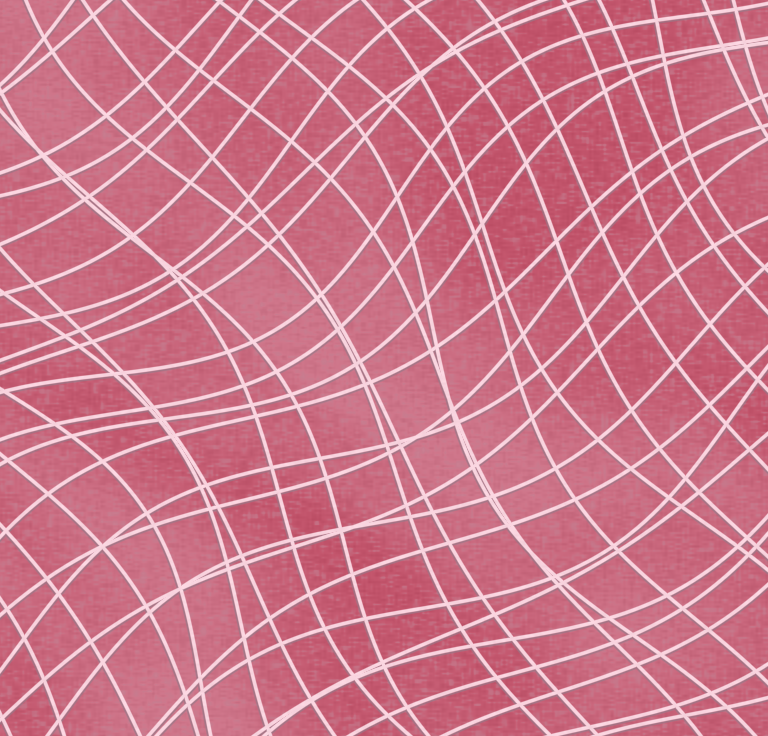
Write a Shadertoy shader that draws this pattern.

```glsl
// Rose satin cloth crossed by two families of pale, wavy stitched lines.
// Each family is a jittered set of layered-sine curves in a rotated frame;
// the cloth is soft layered-sine sheen plus a fine stretched-noise weave.

const vec3 DEEP_ROSE  = vec3(0.765, 0.335, 0.425);
const vec3 LIGHT_ROSE = vec3(0.810, 0.460, 0.540);
const vec3 DUSTY_ROSE = vec3(0.715, 0.455, 0.525);
const vec3 THREAD     = vec3(0.985, 0.850, 0.890);
const vec3 SHADOW     = vec3(0.600, 0.470, 0.530);

float hash(vec2 p) {
    vec3 q = fract(p.xyx * vec3(0.1031, 0.1030, 0.0973));
    q += dot(q, q.yzx + 33.33);
    return fract((q.x + q.y) * q.z);
}

float valueNoise(vec2 p) {
    vec2 cell = floor(p), f = fract(p);
    f = f * f * (3.0 - 2.0 * f);
    float low  = mix(hash(cell), hash(cell + vec2(1, 0)), f.x);
    float high = mix(hash(cell + vec2(0, 1)), hash(cell + vec2(1, 1)), f.x);
    return mix(low, high, f.y);
}

// Height of curve number id at position u along the family direction
float curveHeight(float id, float u, float spacing, float seed) {
    float jitter = hash(vec2(id + 50.0, seed)) - 0.5;
    float phase  = 6.283 * hash(vec2(id + 50.0, seed + 7.0));
    float freq   = mix(4.0, 7.0, hash(vec2(id + 50.0, seed + 13.0)));
    float swell  = 0.046 * sin(6.6 * u + 0.16 * id + seed);
    float wobble = 0.024 * sin(freq * u + phase);
    return (id + 0.5 + 0.8 * jitter) * spacing + swell + wobble;
}

// Soft band of the given half width around distance zero
float band(float dist, float halfWidth, float soft) {
    return 1.0 - smoothstep(halfWidth - soft, halfWidth + soft, abs(dist));
}

// Coverage of one family: x is the pale thread, y is the shadow beneath it
vec2 threadFamily(vec2 p, float angle, float spacing, float seed, float soft) {
    vec2 dir = vec2(cos(angle), sin(angle));
    float u = dot(p, dir), v = dot(p, vec2(-dir.y, dir.x));
    float nearest = floor(v / spacing);
    vec2 cover = vec2(0);
    for (int k = -3; k <= 3; k++) {
        float id = nearest + float(k);
        float h = curveHeight(id, u, spacing, seed);
        float slope = (curveHeight(id, u + 0.005, spacing, seed) - h) / 0.005;
        float dist = (v - h) * inversesqrt(1.0 + slope * slope);
        cover.x = max(cover.x, band(dist, 0.0025, soft));
        cover.y = max(cover.y, band(dist + 0.0036, 0.0014, soft));
    }
    return cover;
}

// Broad satin highlights from bent, layered sines
float satinSheen(vec2 p) {
    vec2 q = p + 0.09 * sin(vec2(7.0, 5.0) * p.yx + vec2(1.0, 2.4));
    float s = 0.30 * sin(7.0 * q.x + 8.0 * q.y + 1.2);
    s += 0.20 * sin(13.0 * q.x + 4.0 * q.y + 0.6);
    s += 0.12 * sin(19.0 * q.x + 25.0 * q.y + 2.0 * sin(9.0 * q.x));
    s += 0.40 * (valueNoise(q * vec2(9.0, 7.0) + 20.0) - 0.5);
    return 0.56 + s - 0.45 * smoothstep(0.1, 0.8, p.x + 0.5 * p.y);
}

// Fine cloth grain: horizontal slubs and thinner vertical threads
float weave(vec2 p) {
    float weft = valueNoise(p * vec2(110.0, 330.0) + 300.0);
    float warp = valueNoise(p * vec2(300.0, 70.0) + 500.0);
    return 0.65 * weft + 0.35 * warp;
}

void mainImage(out vec4 fragColor, in vec2 fragCoord) {
    vec2 p = (fragCoord - 0.5 * iResolution.xy) / iResolution.y;
    float soft = max(0.0011, 0.75 / iResolution.y);

    // Cloth
    float grain = weave(p);
    float sheen = clamp(satinSheen(p), 0.0, 1.0);
    vec3 color = mix(DEEP_ROSE, LIGHT_ROSE, sheen);
    color = mix(color, DUSTY_ROSE, 0.55 * smoothstep(0.52, 0.85, grain));
    color += 0.085 * (grain - 0.5);

    // Steep falling curves and gentler rising curves
    vec2 falling = threadFamily(p, -0.98, 0.066, 3.0, soft);
    vec2 rising  = threadFamily(p, 0.55, 0.053, 11.0, soft);
    vec2 cover = max(falling, rising);
    color = mix(color, SHADOW, 0.75 * cover.y);
    color = mix(color, THREAD + 0.05 * (grain - 0.5), 0.96 * cover.x);

    fragColor = vec4(clamp(color, 0.0, 1.0), 1.0);
}
```
